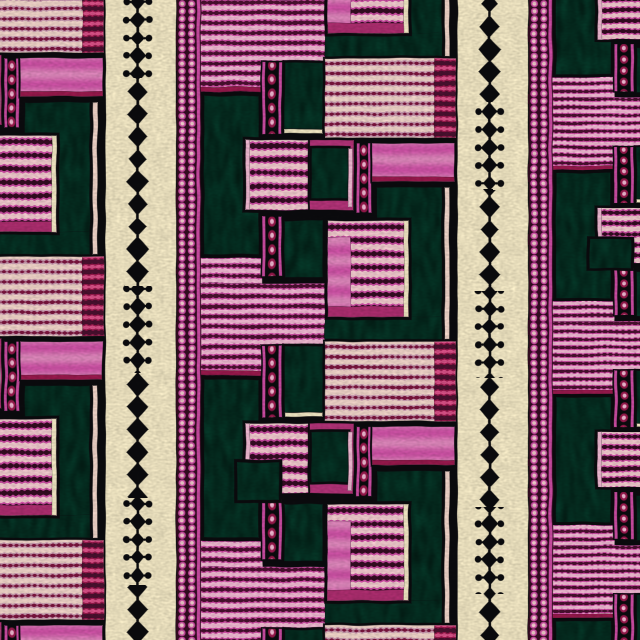
A WebGL 2 fragment shader for this pattern:

```glsl
#version 300 es
precision highp float;
uniform vec2 u_resolution;
out vec4 fragColor;

const float TAU = 6.2831853;
const float PERIOD = 44.3;
const vec3 BLACK = vec3(.04, .04, .05);
const vec3 CREAM = vec3(.89, .85, .72);
const vec3 PALE = vec3(.88, .68, .77);
const vec3 ORCHID = vec3(.75, .28, .60);
const vec3 CRIMSON = vec3(.56, .09, .28);
const vec3 PLUM = vec3(.27, .06, .17);

float soft;   // edge softness in canvas units
vec2 tile;    // position inside the repeat, y pointing down
vec3 cloth;   // colour built up layer by layer

vec2 hash2(vec2 p) {
  p = vec2(dot(p, vec2(127.1, 311.7)), dot(p, vec2(269.5, 183.3)));
  return fract(sin(p) * 4375.85) * 2. - 1.;
}

float gradientNoise(vec2 p) {
  vec2 i = floor(p), f = fract(p), w = f * f * (3. - 2. * f), e = vec2(1, 0);
  float a = dot(hash2(i), f), b = dot(hash2(i + e), f - e);
  float c = dot(hash2(i + e.yx), f - e.yx), d = dot(hash2(i + 1.), f - 1.);
  return mix(mix(a, b, w.x), mix(c, d, w.x), w.y);
}

float fill(float d) { return 1. - smoothstep(-soft, soft, d); }

// Rectangle that wraps vertically, bordered in black
void panel(float x0, float y0, float x1, float y1, float border, vec3 color) {
  vec2 q = tile - .5 * vec2(x0 + x1, y0 + y1);
  q.y = mod(q.y + .5 * PERIOD, PERIOD) - .5 * PERIOD;
  q = abs(q) - .5 * vec2(x1 - x0, y1 - y0);
  float d = max(q.x, q.y);
  cloth = mix(cloth, BLACK, fill(d - border));
  cloth = mix(cloth, color, fill(d));
}

// Horizontal woven bands from dark through mid to light
vec3 bands(float count, float bias, vec3 dark, vec3 mid, vec3 light) {
  float s = cos(TAU * count * tile.y / PERIOD) + .22 * cos(TAU * tile.x / .95) + bias;
  return mix(mix(dark, mid, smoothstep(-.8, -.25, s)), light, smoothstep(0., .55, s));
}

// Beaded braid running downwards
void braid(float x0, float y0, float x1, float y1) {
  vec2 q = vec2(tile.x - .5 * (x0 + x1), (fract(tile.y * 20. / PERIOD) - .5) * 2.2);
  float bead = length(q * vec2(1., .75)) - .62;
  vec3 color = mix(BLACK, mix(CRIMSON, PALE, fill(bead + .32)), fill(bead));
  color = mix(color, ORCHID, fill(.5 * (x1 - x0) - .45 - abs(q.x)));
  panel(x0, y0, x1, y1, .25, color);
}

// Chain of diamonds, with dotted crossbars in some stretches
float chain(float x, float y, bool first) {
  vec3 stretch = abs(y - (first ? vec3(5.4, 51.4, 84.6) : vec3(22.8, 52.3, 86.)));
  bool dotted = min(stretch.x, min(stretch.y, stretch.z)) < 6.8;
  float pitch = dotted ? 2.8 : 3.52, k = (y - (first ? 14.3 : .65)) / pitch;
  float size = 1. + .15 * hash2(vec2(floor(k + .5), first)).x;
  vec2 q = abs(vec2(x, (fract(k + .5) - .5) * pitch));
  float d = min((q.x + q.y * .9 - (dotted ? 1.2 : 1.55) * size) * .72, q.x - .2);
  if (dotted) {
    d = min(d, length(q - vec2(1.75, 0)) - .52);
    d = min(d, max(q.y - .18, q.x - 1.75));
  }
  return d;
}

void main() {
  soft = 80. / min(u_resolution.x, u_resolution.y);
  vec2 p = gl_FragCoord.xy / u_resolution * 100.;
  p.y = 100. - p.y;
  vec2 warped = p + .22 * vec2(gradientNoise(p * .28), gradientNoise(p * .28 + 40.));

  // Columns step downwards; the last one is woven tighter
  float column = floor((warped.x - 27.6) / 55.);
  tile = vec2(mod(warped.x - 27.6, 55.), warped.y - 9.1 - 13.3 * column);
  tile.y /= column > 0. ? .79 : 1.;
  float row = floor(tile.y / PERIOD);
  cloth = BLACK;

  // Fabrics
  float fade = .35 * gradientNoise(p * vec2(.12, .2) + 9.);
  vec3 green = vec3(.015, .16, .115) * (1. + .6 * gradientNoise(p * vec2(.9, .35)));
  vec3 rose = bands(28., fade, PLUM, ORCHID, PALE);
  vec3 blush = bands(28., .2 + fade, CRIMSON * .8, PALE * .85, mix(PALE, CREAM, .6));
  vec3 bold = bands(21., fade, PLUM * .7, ORCHID, mix(PALE, CREAM, .35));
  vec3 ruby = bands(28., -.3, PLUM, CRIMSON, vec3(.8, .3, .5));
  vec3 violet = mix(ORCHID, PALE, .3 + .25 * cos(TAU * 14. * tile.y / PERIOD));

  // Left patches
  panel(4.3, 5.9, 12.8, 30.6, .3, green);
  panel(3.1, 31.2, 13.4, 49.5, .3, rose);
  panel(3.1, 35.2, 23.2, 45., .0, rose);
  panel(3.1, 48.8, 13.4, 49.5, .0, CRIMSON);
  braid(13.4, .6, 16.4, 11.8);
  braid(13.4, 24.7, 16.4, 34.);
  panel(16.9, .7, 22.8, 11., .4, green);
  panel(16.9, 11.1, 22.8, 11.7, .0, CREAM);
  panel(16.9, 25.4, 22.8, 34.2, .4, green);

  // Central box and its frame
  panel(10.8, 12.8, 20.8, 23.7, .5, bold);
  panel(10.8, 12.8, 11.4, 23.7, .0, PALE);
  panel(20.8, 12.8, 27.6, 23.7, .3, mix(CRIMSON, ORCHID, .5));
  panel(21.1, 14.1, 26.7, 21.9, .4, green);
  panel(26.8, 14.1, 27.4, 23.2, .0, PALE);
  braid(28.1, 13.3, 30.4, 24.1);
  if (mod(column + row, 2.) > .5) panel(9.5, 18.9, 16., 24.7, .5, green);

  // Right patches
  panel(31.3, 20.2, 41.4, 43.9, .3, green);
  panel(23.2, 40.4, 41.4, 43.9, .0, green);
  panel(23.2, .0, 43.6, 12.4, .3, blush);
  panel(40.3, .0, 43.6, 12.4, .0, ruby);
  panel(30.6, 13.3, 43.4, 19.2, .3, violet);
  panel(30.6, 18.5, 43.4, 19.2, .0, CRIMSON);
  panel(23.6, 25.4, 36.2, 40.4, .5, bold);
  panel(23.6, 28., 27.2, 39., .0, violet);
  panel(23.6, 38.8, 36.2, 40.4, .0, mix(CRIMSON, ORCHID, .4));
  panel(35.5, 25.4, 36.2, 40.4, .0, CREAM);
  panel(41.9, 20.2, 42.6, 43.9, .2, mix(PALE, CREAM, .6));

  // Beaded selvedge
  float bead = length(vec2(abs(tile.x - 1.6) - .75, (fract(p.y / 1.17) - .5) * 1.17));
  vec3 selvedge = mix(PLUM * .7, ORCHID, fill(bead - .55));
  selvedge = mix(selvedge, mix(PALE, CREAM, .4), fill(bead - .3));
  selvedge = mix(selvedge, ORCHID, fill(abs(tile.x - 3.4) - .25));
  cloth = mix(cloth, selvedge, fill(tile.x - 3.8));

  // Cream strip with its chain
  vec3 strip = CREAM * (1. + .06 * gradientNoise(p * .5) + .05 * gradientNoise(p * 2.5));
  strip = mix(strip, BLACK, fill(chain(tile.x - 48.9, warped.y, column < 0.)));
  cloth = mix(cloth, strip, fill(43.9 - tile.x) * fill(tile.x - 54.9));

  // Thread grain
  cloth *= 1. + .14 * gradientNoise(p * vec2(1.6, 3.));
  fragColor = vec4(clamp(cloth, 0., 1.), 1.);
}
```
